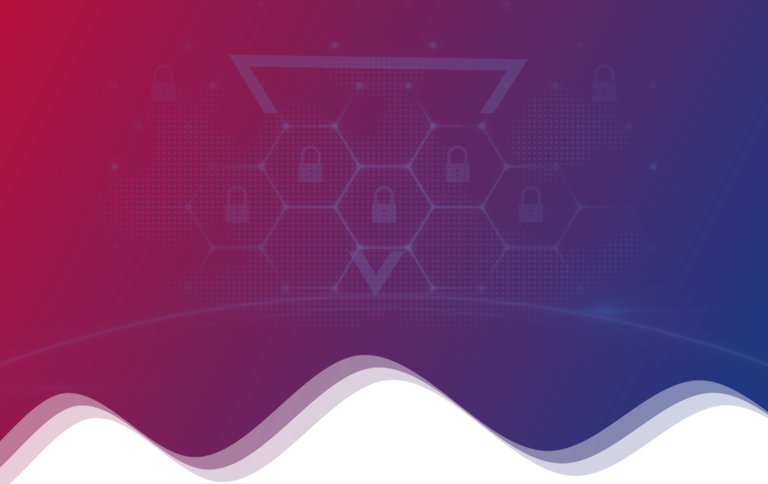
Give the GLSL for this background, as a Shadertoy shader.

```glsl
const float HEX_R = 6.38;
const float HEX_A = 5.525;

vec2 hash2(vec2 p) {
    p = vec2(dot(p, vec2(127.1, 311.7)), dot(p, vec2(269.5, 183.3)));
    return fract(sin(p) * 43758.55) * 2.0 - 1.0;
}

float gradientNoise(vec2 p) {
    vec2 i = floor(p), f = fract(p), u = f * f * (3.0 - 2.0 * f);
    vec2 e = vec2(1, 0);
    return mix(mix(dot(hash2(i), f), dot(hash2(i + e), f - e), u.x),
               mix(dot(hash2(i + e.yx), f - e.yx), dot(hash2(i + 1.0), f - 1.0), u.x), u.y);
}

// Offset from the centre of the nearest flat-topped hexagon
vec2 hexCell(vec2 q) {
    vec2 s = vec2(3.0 * HEX_R, 2.0 * HEX_A);
    vec2 a = mod(q + 0.5 * s, s) - 0.5 * s;
    vec2 b = mod(q, s) - 0.5 * s;
    return dot(a, a) < dot(b, b) ? a : b;
}

float boxDistance(vec2 p, vec2 halfSize) {
    vec2 d = abs(p) - halfSize;
    return length(max(d, 0.0)) + min(max(d.x, d.y), 0.0);
}

float padlockDistance(vec2 p) {
    float body = boxDistance(p + vec2(0, 0.8), vec2(1.45, 1.1)) - 0.12;
    float keyhole = min(length(p + vec2(0, 0.65)) - 0.26,
                        boxDistance(p + vec2(0, 1.05), vec2(0.09, 0.35)));
    vec2 s = p - vec2(0, 1.45);
    s.y = s.y > 0.0 ? s.y : min(s.y + 1.2, 0.0);
    float shackle = abs(length(s) - 1.1) - 0.2;
    return min(max(body, -keyhole), shackle);
}

// Signed distance to the line a-b, positive on its left
float sideDistance(vec2 p, vec2 a, vec2 b) {
    vec2 d = normalize(b - a);
    return dot(p - a, vec2(-d.y, d.x));
}

float waveHeight(float x) {
    vec2 turns[7] = vec2[7](vec2(-7.8, 0.4), vec2(8.9, 11.85), vec2(25.4, 3.5),
        vec2(47.5, 16.8), vec2(71.4, 4.3), vec2(91.1, 13.5), vec2(110.7, 4.0));
    float y = turns[0].y;
    for (int i = 0; i < 6; i++)
        y += (turns[i + 1].y - turns[i].y) * smoothstep(turns[i].x, turns[i + 1].x, x);
    return y;
}

void mainImage(out vec4 fragColor, in vec2 fragCoord) {
    // The canvas is 100 units wide
    float px = 100.0 / iResolution.x;
    vec2 p = fragCoord * px;
    float top = iResolution.y * px;

    // Diagonal red to blue gradient
    float t = clamp((p.x + 0.5 * (top - p.y)) / 119.5, 0.0, 1.0);
    vec3 color = mix(vec3(0.72, 0.06, 0.24), vec3(0.13, 0.21, 0.5), t);
    vec3 violet = mix(vec3(0.5, 0.36, 0.6), vec3(0.36, 0.45, 0.72), t);

    // Halftone continents
    vec2 q = p - vec2(50, 36.07);
    float land = gradientNoise(p * 0.085 + 4.3) + 0.25 * gradientNoise(p * 0.3);
    land += 0.45 * exp(-dot(q, q) / 170.0);
    float region = 1.0 - smoothstep(0.75, 1.0, length((q - vec2(0, 2)) / vec2(42, 20)));
    float halftone = length(fract(p / 0.7) - 0.5) * 0.7;
    float ink = smoothstep(-0.1, 0.12, land) * region;
    color = mix(color, violet, 0.2 * ink * (1.0 - smoothstep(0.2 - px, 0.2 + px, halftone)));

    // Mirrored hexagon mesh with glowing joints
    vec2 h = vec2(abs(q.x), q.y * 1.047);
    vec2 cell = hexCell(h);
    vec2 g = abs(cell);
    float edge = HEX_A - max(g.y, dot(g, vec2(0.866, 0.5)));
    float core = exp(-dot(q, q) / 200.0);
    float mesh = 1.0 - smoothstep(0.55, 1.0, length(q / vec2(39, 18)));
    mesh *= smoothstep(-0.3, 0.1, gradientNoise(h * 0.11 + 7.0) + 0.4 * core);
    float line = 1.0 - smoothstep(0.12, 0.12 + px, edge);
    color = mix(color, violet, mesh * (line * (0.13 + 0.2 * core) + 0.09 * core * exp(-edge)));

    vec2 sideJoint = vec2(HEX_R, 0), topJoint = vec2(0.5 * HEX_R, HEX_A);
    vec2 joint = distance(g, sideJoint) < distance(g, topJoint) ? sideJoint : topJoint;
    float d = distance(g, joint);
    vec2 jointId = round((h - cell + joint * sign(cell)) / topJoint);
    float power = 0.5 + 0.5 * hash2(jointId).x;
    float spread = 1.0 - smoothstep(0.7, 1.0, length((q - vec2(0, 6)) / vec2(44, 25)));
    float spark = 1.0 - smoothstep(0.25, 0.45 + px, d) + 0.5 * exp(-d * d * 1.5);
    color = mix(color, violet, 0.3 * power * spread * spark);

    // Padlocks, fading away from the centre
    for (int i = 0; i < 4; i++) {
        float k = float(i);
        vec2 c = vec2(9.57 * k, 5.27 * mod(k, 2.0) + 10.55 * step(2.5, k));
        float lock = padlockDistance(vec2(abs(q.x), q.y) - c);
        color = mix(color, violet, (0.32 - 0.07 * k) * (1.0 - smoothstep(-px, px, lock)));
    }

    // Broken triangular frame
    vec2 a = vec2(29.8, 55.9), b = vec2(68.75, 55.3), c = vec2(48.9, 24.4);
    float inside = min(sideDistance(p, b, a), min(sideDistance(p, a, c), sideDistance(p, c, b)));
    float frame = smoothstep(-px, px, inside) * (1.0 - smoothstep(1.5 - px, 1.5 + px, inside));
    frame *= smoothstep(9.0 - px, 9.0 + px, abs(p.y - 39.3));
    color = mix(color, violet, 0.33 * frame);

    // Planet horizon with a crinkled inner rim
    float rim = length(p - vec2(50, -119.1)) - 143.6;
    float rimGlow = 0.22 * exp(-abs(rim) * 5.0) + 0.06 * exp(-abs(rim) * 0.9);
    float crinkle = rim + 1.5 + 0.02 * abs(q.x) + 0.6 * gradientNoise(p * vec2(0.5, 0.3));
    rimGlow += 0.16 * exp(-abs(crinkle) * 6.0) * exp(-q.x * q.x / 350.0);
    color = mix(color, violet, rimGlow);

    // Lens flares
    vec2 f = p - vec2(78.8, 22.5);
    float flare = 0.3 * exp(-length(f * vec2(0.35, 0.6)))
                + 0.2 * exp(-abs(f.y) * 2.5 - abs(f.x) * 0.14);
    color = mix(color, vec3(0.2, 0.42, 0.72), flare);
    f = p - vec2(7.5, 12.4);
    color = mix(color, violet, 0.14 * exp(-abs(f.y) * 1.8 - abs(f.x) * 0.15));

    // Translucent waves, each shifted along the falling slope
    for (int i = 0; i < 3; i++) {
        float k = 0.5 * float(i);
        float below = waveHeight(p.x - 3.6 * k) - 3.25 * k - p.y;
        color = mix(color, vec3(1), mix(0.41, 1.0, pow(k, 1.4)) * smoothstep(-px, px, below));
    }
    fragColor = vec4(color, 1);
}
```
